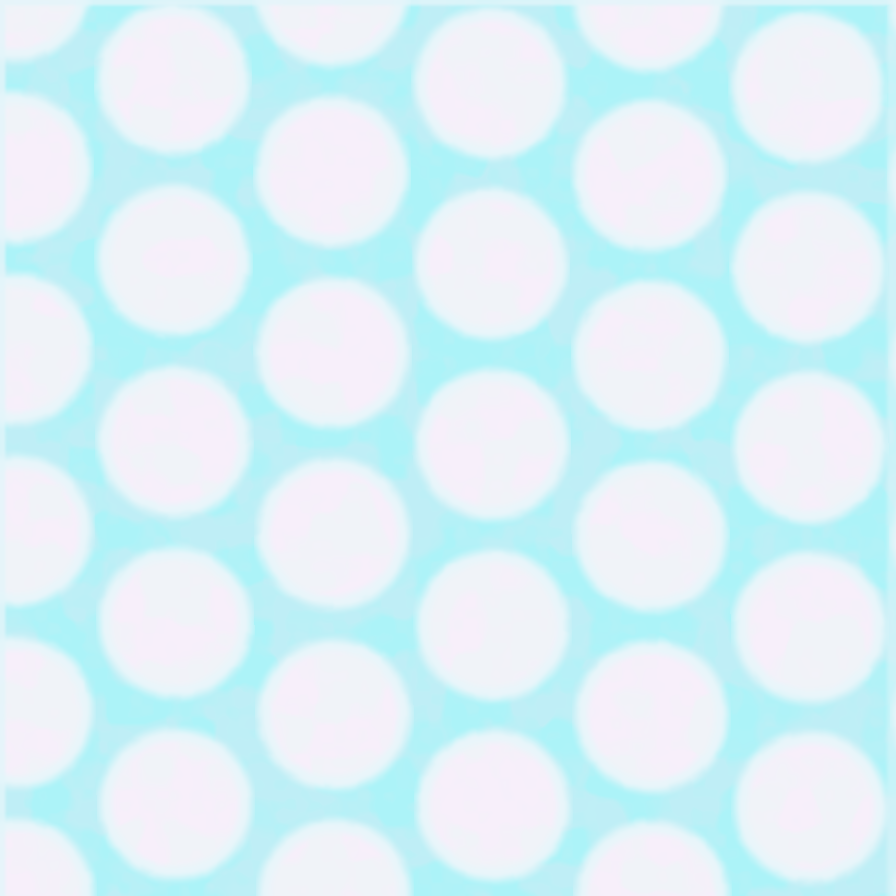
Write a WebGL 1 fragment shader that draws this pattern.

```glsl
precision highp float;
// Staggered columns of soft off-white dots on pale aqua, with faint mottling and pale margins.
uniform vec2 u_resolution;

vec2 hash2(vec2 p) {
  return fract(sin(vec2(dot(p, vec2(127.1, 311.7)), dot(p, vec2(269.5, 183.3)))) * 4375.85);
}

// Smooth cellular noise: random cell values blended by closeness to their points
float softCells(vec2 p) {
  vec2 cell = floor(p);
  float total = 0.0;
  float weights = 0.0;
  for (int j = -1; j <= 1; j++) {
    for (int i = -1; i <= 1; i++) {
      vec2 id = cell + vec2(float(i), float(j));
      vec2 offset = id + 0.2 + 0.6 * hash2(id) - p;
      float weight = exp(-7.0 * dot(offset, offset));
      total += weight * hash2(id + 17.0).x;
      weights += weight;
    }
  }
  return total / weights;
}

// Distance from the centre of the nearest dot; p runs downward from the top left
float dotDistance(vec2 p) {
  p.x -= 0.004 * (p.y - 0.5);
  float column = floor((p.x - 0.0176) / 0.1771 + 0.5);
  float centreX = 0.0176 + 0.1771 * column;
  // Slight tilt, and rows that close up toward the right
  float pitch = 0.2027 - 0.0022 * centreX;
  float firstY = 0.1868 + 0.0125 * centreX - 0.5 * pitch * mod(column, 2.0);
  float dy = (fract((p.y - firstY) / pitch + 0.5) - 0.5) * pitch;
  return length(vec2(p.x - centreX, dy * 1.01));
}

void main() {
  vec2 uv = gl_FragCoord.xy / u_resolution;
  vec2 p = vec2(uv.x, 1.0 - uv.y);

  // Broad blotches and finer specks
  float blotch = smoothstep(0.25, 0.75, softCells(p * 26.0));
  float speck = softCells(p * 75.0 + 40.0) - 0.5;
  float tint = clamp(blotch + 0.7 * speck, 0.0, 1.0);
  vec3 aqua = mix(vec3(0.675, 0.953, 0.972), vec3(0.75, 0.935, 0.963), tint);
  vec3 white = mix(vec3(0.94, 0.953, 0.972), vec3(0.967, 0.936, 0.98), tint);

  // Slightly ragged rim: a wide cool halo, then a soft fall to the ground colour
  float d = dotDistance(p) + 0.003 * speck;
  white = mix(white, vec3(0.912, 0.962, 0.98), smoothstep(0.065, 0.077, d));
  vec3 color = mix(white, aqua, smoothstep(0.0765, 0.093, d));

  // Pale margins along the left, top and right
  float margin = 1.0 - smoothstep(0.003, 0.009, min(p.x, p.y));
  margin = max(margin, 0.6 * smoothstep(0.986, 0.994, p.x));
  color = mix(color, vec3(0.89, 0.96, 0.98), 0.8 * margin);

  gl_FragColor = vec4(color, 1.0);
}
```
